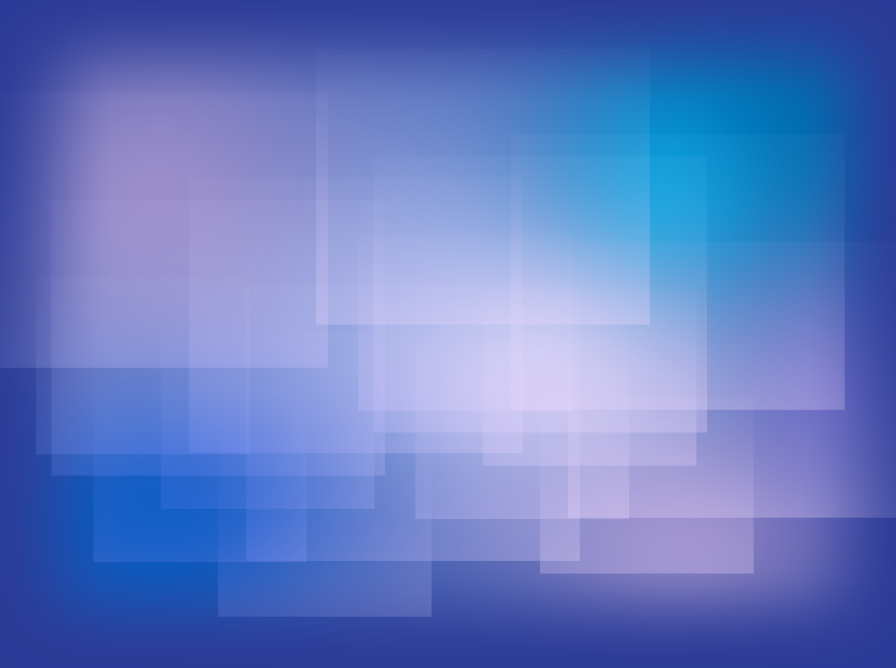
Give the GLSL for this background, as a WebGL 2 fragment shader.

```glsl
#version 300 es
precision highp float;
// Translucent lavender panels over a blurred blue, cyan and lilac backdrop.
// Soft elliptical glows are layered on indigo; two lattices of panels then
// lighten the canvas, each panel fading in from its top to its bottom edge.

uniform vec2 u_resolution;
out vec4 fragColor;

const vec3 INDIGO = vec3(0.17, 0.23, 0.59);
const vec3 PALE_BLUE = vec3(0.48, 0.61, 0.86);
const vec3 LILAC = vec3(0.60, 0.54, 0.78);
const vec3 TEAL = vec3(0.00, 0.40, 0.67);
const vec3 CYAN = vec3(0.00, 0.62, 0.86);
const vec3 AZURE = vec3(0.02, 0.35, 0.75);
const vec3 VIOLET = vec3(0.37, 0.36, 0.76);
const vec3 PEARL = vec3(0.84, 0.86, 0.97);
const vec3 PANEL_PINK = vec3(0.93, 0.85, 0.99);
const vec3 PANEL_BLUE = vec3(0.38, 0.49, 0.95);

// Elliptical falloff, one at the centre.
float glow(vec2 p, vec2 centre, vec2 radius) {
  vec2 d = (p - centre) / radius;
  return exp(-dot(d, d));
}

// Fades to zero at the canvas border.
float borderFade(vec2 p) {
  vec2 low = smoothstep(vec2(-0.03, -0.02), vec2(0.13, 0.15), p);
  vec2 high = smoothstep(vec2(-0.03, -0.03), vec2(0.11, 0.16), 1.0 - p);
  return low.x * low.y * high.x * high.y;
}

vec3 backdrop(vec2 p) {
  vec3 c = INDIGO;
  c = mix(c, PALE_BLUE, glow(p, vec2(0.49, 0.56), vec2(0.40, 0.42)));
  c = mix(c, LILAC, 0.90 * glow(p, vec2(0.17, 0.72), vec2(0.19, 0.25)));
  c = mix(c, TEAL, glow(p, vec2(0.85, 0.78), vec2(0.21, 0.25)));
  c = mix(c, CYAN, 0.95 * glow(p, vec2(0.74, 0.71), vec2(0.12, 0.17)));
  c = mix(c, AZURE, glow(p, vec2(0.18, 0.23), vec2(0.20, 0.19)));
  c = mix(c, LILAC, 0.85 * glow(p, vec2(0.77, 0.20), vec2(0.19, 0.15)));
  c = mix(c, VIOLET, 0.75 * glow(p, vec2(0.94, 0.40), vec2(0.11, 0.16)));
  c = mix(c, PEARL, 0.65 * glow(p, vec2(0.60, 0.45), vec2(0.15, 0.15)));
  return mix(INDIGO, c, borderFade(p));
}

// Panel coverage hanging from its top left corner, strongest at the bottom.
float panel(vec2 p, vec2 corner, vec2 size, vec2 pixel) {
  vec2 centre = corner + 0.5 * size * vec2(1.0, -1.0);
  vec2 inside = 0.5 * size - abs(p - centre);
  vec2 cover = smoothstep(-pixel, pixel, inside);
  float depth = clamp((corner.y - p.y) / size.y, 0.0, 1.0);
  return cover.x * cover.y * mix(0.12, 1.0, pow(depth, 1.5));
}

// Eight panels on a skewed two by two by two lattice.
vec3 addPanels(vec3 c, vec2 p, vec2 origin, float scale, float strength,
               vec3 tint, vec2 pixel) {
  vec2 size = scale * vec2(0.3724, 0.4126);
  for (int i = 0; i < 8; i++) {
    vec3 cell = vec3(i & 1, (i >> 1) & 1, i >> 2);
    vec2 corner = origin + cell.x * vec2(0.0638, -0.1615)
                + cell.y * scale * vec2(0.2174, -0.1276)
                + cell.z * vec2(0.3594, 0.0647);
    c = mix(c, tint, strength * panel(p, corner, size, pixel));
  }
  return c;
}

void main() {
  vec2 p = gl_FragCoord.xy / u_resolution;
  vec2 pixel = 0.7 / u_resolution;

  // Panels turn bluer and fainter over the lower left glow.
  float blueArea = glow(p, vec2(0.18, 0.22), vec2(0.26, 0.22));
  vec3 tint = mix(PANEL_PINK, PANEL_BLUE, blueArea);
  float light = mix(0.35, 1.0, borderFade(p)) * mix(1.0, 0.8, blueArea);

  vec3 c = backdrop(p);
  c = addPanels(c, p, vec2(-0.0065, 0.862), 1.0, 0.31 * light, tint, pixel);
  c = addPanels(c, p, vec2(0.0404, 0.584), 0.64, 0.29 * light, tint, pixel);
  fragColor = vec4(c, 1.0);
}
```
